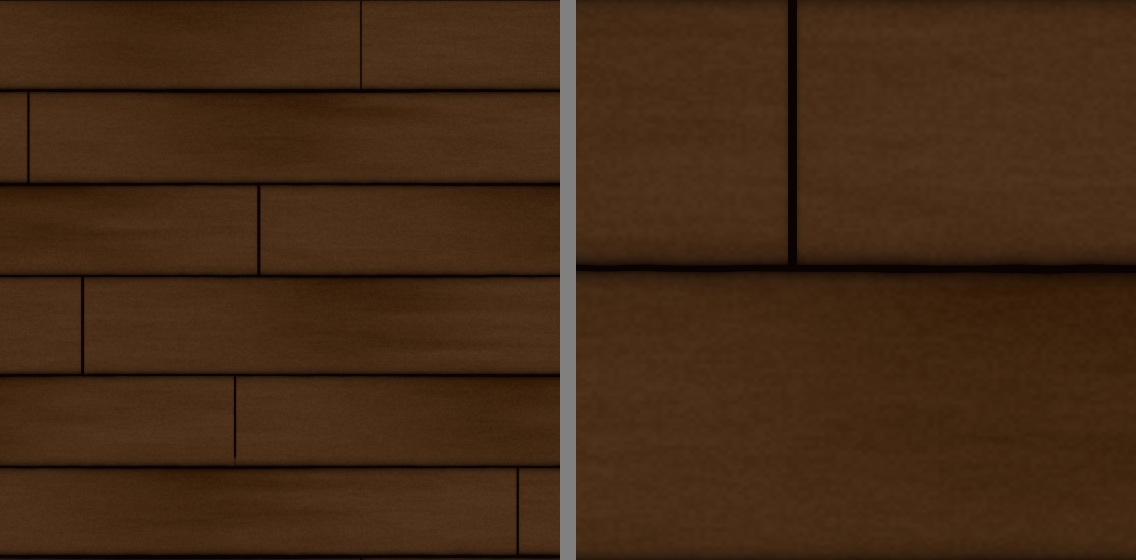
Left, the full canvas; right, a detail of the centre.
Give the GLSL for this texture, as a WebGL 1 fragment shader.

```glsl
precision highp float;
// Dark brown floor boards: six rows, each one board long and wrapping sideways.
// Every board has a butt joint, stretched-noise grain and a dark stain near its
// middle; the rows are parted by thin, uneven, softly shaded seams.
uniform vec2 u_resolution;

const vec3 PALE_WOOD = vec3(0.325, 0.212, 0.120);
const vec3 DARK_WOOD = vec3(0.215, 0.112, 0.030);
const vec3 GAP_COLOR = vec3(0.040, 0.010, 0.008);
const float FIRST_TOP = -0.0065;     // top of the first row, wraps past the edge
const float STAIN_WIDTH = 0.21;
const float STREAK_CONTRAST = 0.42;
const float GRAIN_CONTRAST = 0.24;
const float SEAM_SHADE = 0.0045;     // reach of the shadow beside a seam

float hash(vec2 p) {
  p = fract(p * vec2(0.1031, 0.1137));
  p += dot(p, p.yx + 33.33);
  return fract((p.x + p.y) * p.x * 17.0);
}

float noise(vec2 p) {
  vec2 i = floor(p), f = fract(p);
  f = f * f * (3.0 - 2.0 * f);
  return mix(mix(hash(i), hash(i + vec2(1.0, 0.0)), f.x),
             mix(hash(i + vec2(0.0, 1.0)), hash(i + 1.0), f.x), f.y);
}

// Row layout: top edge, joint position, joint half width, stain centre
vec4 board(float row) {
  if (row < 0.5) return vec4(FIRST_TOP, 0.6445, 0.0011, 0.66);
  if (row < 1.5) return vec4(0.1615, 0.0508, 0.0018, 0.45);
  if (row < 2.5) return vec4(0.3285, 0.4622, 0.0026, 0.57);
  if (row < 3.5) return vec4(0.4925, 0.1475, 0.0025, 0.50);
  if (row < 4.5) return vec4(0.6695, 0.4197, 0.0018, 0.49);
  if (row < 5.5) return vec4(0.8335, 0.9245, 0.0019, 0.44);
  return vec4(1.0 + FIRST_TOP, 0.6445, 0.0011, 0.66);
}

float seamHalfWidth(float row) {
  return max(0.0018, 0.0031 - 0.0005 * mod(row, 6.0));
}

// Bell curve around a centre
float bell(float x, float centre, float width) {
  float d = (x - centre) / width;
  return exp(-d * d);
}

// Paleness of the wood; p.x runs along the board, p.y down it, v is p.y in 0..1
float woodTone(vec2 p, float v, float centre, float seed) {
  vec2 q = p + vec2(seed * 3.7, seed * 1.3);
  float broad = noise(q * vec2(6.0, 60.0));
  float streak = noise(q * vec2(15.0, 170.0) + 9.0);
  float fibre = noise(q * vec2(50.0, 330.0) + 21.0);
  float grain = noise(q * vec2(310.0, 370.0) + 40.0);
  float ragged = (broad - 0.5) * 0.16;
  float topStain = bell(p.x + ragged, centre, STAIN_WIDTH) * bell(v, 0.0, 0.36);
  float lowStain = bell(p.x + ragged, centre - 0.02, STAIN_WIDTH * 0.85)
                 * bell(v, 0.62, 0.30) * (0.35 + 0.75 * streak);
  float lines = broad * 0.4 + streak * 0.35 + fibre * 0.25 - 0.5;
  float tone = 0.74 - 0.62 * topStain - 0.50 * lowStain;
  tone -= 0.10 * bell(v, 0.0, 0.2) + 0.10 * bell(v, 1.0, 0.12);
  return tone + STREAK_CONTRAST * lines + GRAIN_CONTRAST * (grain - 0.5);
}

// Coverage of a line of given half width at distance d
float line(float d, float halfWidth, float px) {
  return 1.0 - smoothstep(halfWidth - px, halfWidth + px, d);
}

void main() {
  vec2 uv = gl_FragCoord.xy / u_resolution;
  float px = 0.6 / min(u_resolution.x, u_resolution.y);
  float height = 1.0 - uv.y;
  float y = height > 1.0 + FIRST_TOP ? height - 1.0 : height;

  // Find the row
  float row = 0.0;
  for (int i = 1; i < 6; i++) {
    if (y >= board(float(i)).x) row = float(i);
  }
  vec4 b = board(row);
  float bottom = board(row + 1.0).x;
  float along = fract(uv.x - b.y);
  float v = (y - b.x) / (bottom - b.x);

  // Wood
  float tone = woodTone(vec2(along, y), v, b.w, row);
  vec3 color = mix(DARK_WOOD, PALE_WOOD, clamp(tone, 0.0, 1.1));

  // Seams: thicker below the stain, with slightly worn edges
  float wear = (noise(vec2(along * 45.0, row * 7.0 + floor(v + 0.5))) - 0.5) * 0.0009;
  float sag = 0.0016 * bell(along, b.w, 0.28);
  float above = y - b.x - sag + wear;
  float below = bottom - y + wear;
  float gap = max(line(above, seamHalfWidth(row), px),
                  line(below, seamHalfWidth(row + 1.0) * 0.8, px));
  float edge = max(min(above - seamHalfWidth(row), below - seamHalfWidth(row + 1.0)), 0.0);
  color *= 1.0 - 0.60 * exp(-edge / SEAM_SHADE);

  // Butt joint; the one in the fifth row fades out near its foot
  float jointDistance = min(along, 1.0 - along);
  float foot = row == 4.0 ? 1.0 - 0.75 * smoothstep(0.87, 0.93, v) : 1.0;
  gap = max(gap, line(jointDistance, b.z, px) * foot);
  color *= 1.0 - 0.25 * foot * exp(-max(jointDistance - b.z, 0.0) / 0.0015);

  // Thin dark edge where the tile wraps at the top
  gap = max(gap, 0.7 * line(height, 0.0013, px));

  gl_FragColor = vec4(mix(color, GAP_COLOR, gap), 1.0);
}
```
